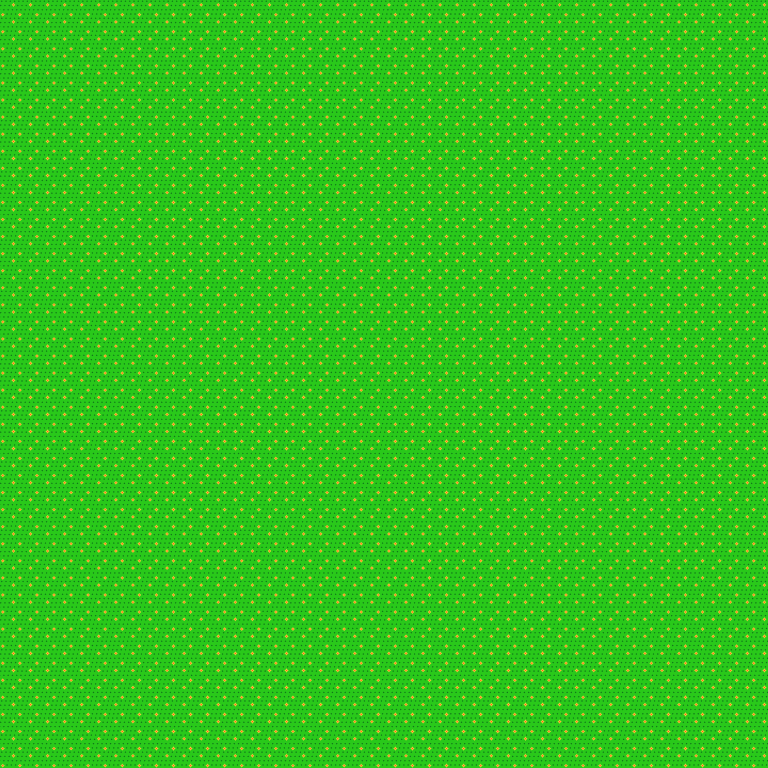
Write a three.js fragment shader that draws this pattern.

```glsl
varying vec2 vUv;

// Offset from the nearest repeat of a point in the unit cell
vec2 nearestOffset(vec2 p, vec2 center) {
  return fract(p - center + 0.5) - 0.5;
}

// Antialiased coverage of a signed distance
float coverage(float dist, float pixel) {
  return clamp(0.5 - dist / pixel, 0.0, 1.0);
}

float diamond(vec2 p, float halfWidth) {
  return (abs(p.x) + abs(p.y) - halfWidth) * 0.7071;
}

// Yellow diamond blossom with an orange heart
vec3 addBlossom(vec3 color, vec2 p, vec2 center, float pixel) {
  vec2 offset = nearestOffset(p, center);
  color = mix(color, vec3(0.98, 0.80, 0.23), coverage(diamond(offset, 0.105), pixel));
  return mix(color, vec3(0.95, 0.40, 0.13), coverage(length(offset) - 0.036, pixel));
}

void main() {
  vec2 p = vUv * 45.0;
  float pixel = max(fwidth(p.x), fwidth(p.y));
  vec3 color = vec3(0.16, 0.79, 0.10);

  // Fine dark specks on a slanted lattice, sixteen to a cell
  float specks = 0.0;
  for (int i = 0; i < 16; i++) {
    vec2 center = float(i) * vec2(0.0625, 0.25) + vec2(0.165, 0.1775);
    float dist = length(nearestOffset(p, center)) - 0.038;
    specks = max(specks, coverage(dist, pixel));
  }
  color = mix(color, vec3(0.07, 0.46, 0.11), specks);

  // Two staggered blossoms to a cell, each covering one speck
  color = addBlossom(color, p, vec2(0.79, 0.715), pixel);
  color = addBlossom(color, p, vec2(0.165, 0.14), pixel);

  gl_FragColor = vec4(color, 1.0);
}
```
